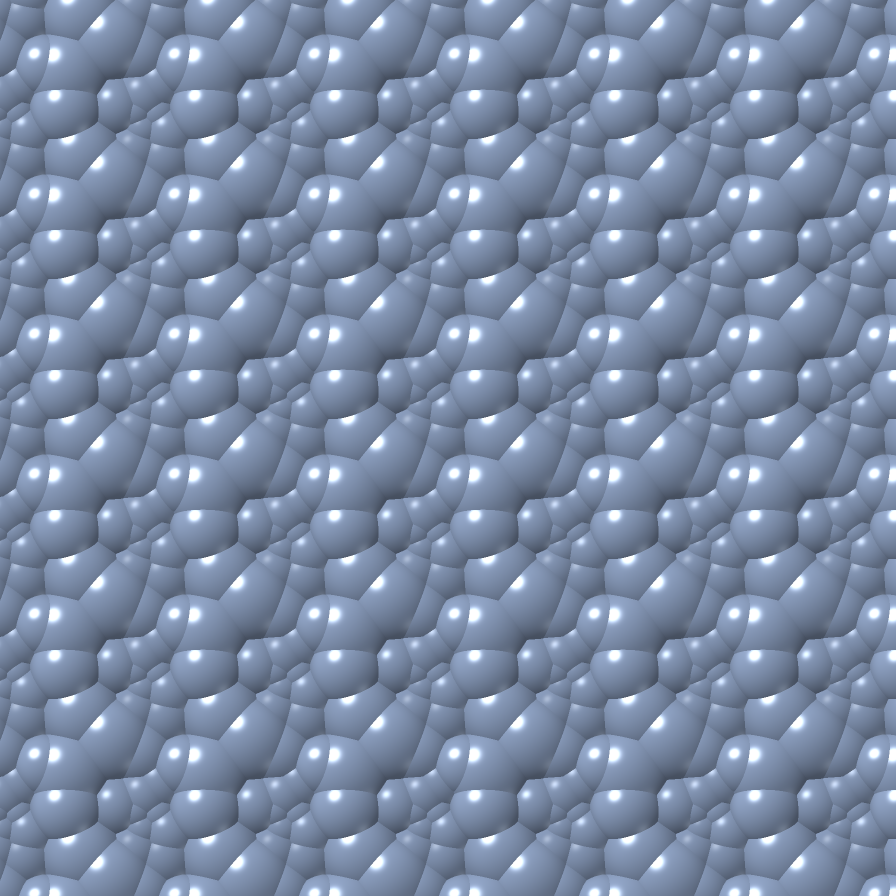
This pattern is drawn by a Shadertoy shader. Its source:

```glsl
const float REPEATS = 6.4;                 // tiles across the canvas height
const float UNITS = 180.0;                 // motif units per tile
const vec2 PHASE = vec2(0.1333, 0.2667);   // tile offset
const int SAMPLES = 2;                     // antialiasing grid per axis

const vec3 BASE_TINT = vec3(0.73, 0.83, 1.0);
const vec3 GLINT_COLD = vec3(0.95, 0.98, 1.0);
const vec3 GLINT_WARM = vec3(1.0, 0.90, 0.74);
const vec3 LIGHT_DIR = vec3(-0.524, 0.672, 0.524);
const vec3 KEY_HALF = vec3(-0.300, 0.385, 0.873);
const vec3 RIM_HALF = vec3(0.50, -0.60, 0.624);

const float AMBIENT = 0.21;
const float DIFFUSE = 0.58;
const float KEY_GLOSS = 85.0;
const float KEY_GAIN = 0.95;
const float RIM_GLOSS = 45.0;
const float RIM_GAIN = 0.14;
const float DEEP = 19.0;                   // heights over which glints fade in
const float HIGH = 45.0;

// Domes of one tile: centre x, y, base height, radius
const int DOMES = 12;
const vec4 DOME[DOMES] = vec4[DOMES](
    vec4( 61, 112,   0, 56),
    vec4( 32, 120,  10, 40),
    vec4( 60,  64,  12, 46),
    vec4( 80,   6,  -8, 56),
    vec4(117, 154,  -3, 56),
    vec4(124,  68,  -4, 40),
    vec4(160,  82,  -5, 38),
    vec4(150,  12,  -8, 38),
    vec4(  8,   2, -11, 42),
    vec4(156, 138,  -6, 45),
    vec4(  2,  98,  -5, 38),
    vec4( 14,  34,  -4, 38));

// Small pebbles wedged into the hollows: centre x, y, base height
const int PEBBLES = 4;
const float PEBBLE_RADIUS = 26.0;
const vec3 PEBBLE[PEBBLES] = vec3[PEBBLES](
    vec3(150,  62, 4),
    vec3(178,  58, 2),
    vec3(174, 114, 2),
    vec3(160,  38, 2));

// Keeps the higher of the surface so far and one dome
void raiseDome(inout vec4 surface, vec2 p, vec4 dome) {
    vec2 d = p - dome.xy;
    d -= UNITS * round(d / UNITS);         // nearest copy across tile edges
    float rise = sqrt(max(dome.w * dome.w - dot(d, d), 0.0));
    if (rise > 0.0 && dome.z + rise > surface.w)
        surface = vec4(vec3(d, rise) / dome.w, dome.z + rise);
}

// Upper envelope at p: normal in xyz, height in w
vec4 domeField(vec2 p) {
    vec4 surface = vec4(0.0, 0.0, 1.0, -80.0);
    for (int i = 0; i < DOMES; i++)
        raiseDome(surface, p, DOME[i]);
    for (int i = 0; i < PEBBLES; i++)
        raiseDome(surface, p, vec4(PEBBLE[i], PEBBLE_RADIUS));
    return surface;
}

float glint(vec3 normal, vec3 halfway, float gloss) {
    return pow(max(dot(normal, halfway), 0.0), gloss);
}

vec3 shade(vec4 surface) {
    vec3 normal = surface.xyz;
    float lift = smoothstep(DEEP, HIGH, surface.w);

    // Soft wrapped diffuse, a little darker in the hollows
    float wrapped = max(0.5 + 0.5 * dot(normal, LIGHT_DIR), 0.32);
    vec3 color = BASE_TINT * (AMBIENT + DIFFUSE * wrapped);
    color *= mix(0.94, 1.02, lift);

    // Key highlight and faint rim highlight
    vec3 keyTint = mix(GLINT_WARM, GLINT_COLD, smoothstep(0.05, 0.5, lift));
    color += keyTint * KEY_GAIN * lift * glint(normal, KEY_HALF, KEY_GLOSS);
    color += GLINT_COLD * RIM_GAIN * glint(normal, RIM_HALF, RIM_GLOSS);
    return min(color, vec3(1.0));
}

void mainImage(out vec4 fragColor, in vec2 fragCoord) {
    vec3 sum = vec3(0.0);
    for (int y = 0; y < SAMPLES; y++)
    for (int x = 0; x < SAMPLES; x++) {
        vec2 jitter = (vec2(x, y) + 0.5) / float(SAMPLES) - 0.5;
        vec2 tile = (fragCoord + jitter) / iResolution.y * REPEATS - PHASE;
        sum += shade(domeField(fract(tile) * UNITS));
    }
    fragColor = vec4(sum / float(SAMPLES * SAMPLES), 1.0);
}
```
